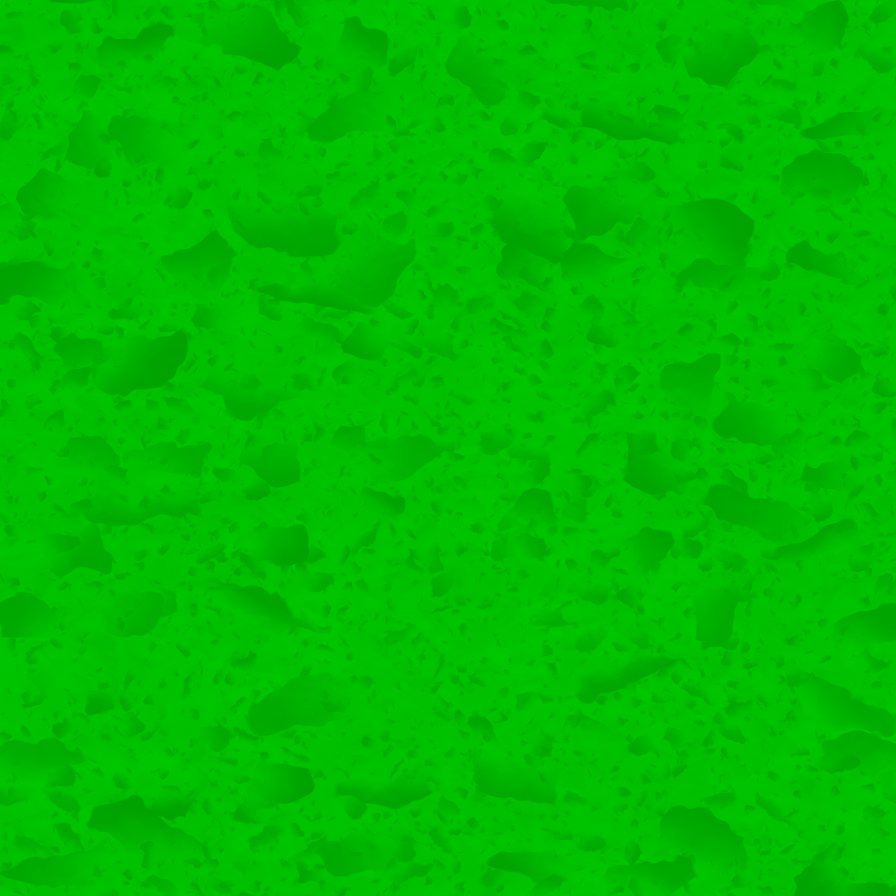
Write a WebGL 2 fragment shader that draws this texture.

```glsl
#version 300 es
precision highp float;
// Green terrazzo: a softly mottled ground strewn with flat, angular chips.
// Each chip layer is a jittered grid; every chip is a cut, rounded box that
// is dark and crisp on one side and fades into the ground on the other.
uniform vec2 u_resolution;
out vec4 fragColor;

float hash(vec2 p) {
  vec3 q = fract(vec3(p.xyx) * 0.1031);
  q += dot(q, q.yzx + 33.33);
  return fract((q.x + q.y) * q.z);
}

vec2 hash2(vec2 p) {
  return vec2(hash(p + 17.3), hash(p + 71.9));
}

float noise(vec2 p) {
  vec2 i = floor(p), f = fract(p);
  f = f * f * (3.0 - 2.0 * f);
  return mix(mix(hash(i), hash(i + vec2(1, 0)), f.x),
             mix(hash(i + vec2(0, 1)), hash(i + vec2(1, 1)), f.x), f.y);
}

float fbm(vec2 p) {
  float sum = 0.0, amp = 0.5;
  for (int i = 0; i < 5; i++) {
    sum += amp * noise(p);
    p = mat2(1.6, 1.2, -1.2, 1.6) * p + 5.7;
    amp *= 0.5;
  }
  return sum;
}

// Darkness of one layer of chips; halfSize is in canvas units.
float chips(vec2 p, vec2 cells, vec2 halfSize, float density, float tilt, float seed) {
  // Bend the outlines in proportion to the chip size
  vec2 w = p / halfSize.y;
  p += halfSize.y * 0.55 * (vec2(noise(w + seed), noise(w + seed + 40.0)) - 0.5);
  p += halfSize.y * 0.22 * (vec2(noise(w * 3.0 + seed), noise(w * 3.0 + seed + 80.0)) - 0.5);

  float pixel = 1.0 / u_resolution.y, dark = 0.0;
  vec2 home = floor(p * cells);
  for (int y = -1; y <= 1; y++) {
    for (int x = -1; x <= 1; x++) {
      vec2 cell = home + vec2(x, y), id = cell + seed * 13.0;
      if (hash(id) > density) continue;
      vec2 d = p - (cell + 0.15 + 0.7 * hash2(id)) / cells;
      float a = (hash(id + 3.1) - 0.5) * tilt;
      vec2 size = halfSize * mix(vec2(0.5, 0.55), vec2(1.25), hash2(id + 9.0));
      vec2 q = mat2(cos(a), -sin(a), sin(a), cos(a)) * d / size;

      // Rounded box with two random corners cut off
      vec2 c = abs(q);
      float shape = pow(dot(c * c, c) + 1e-6, 1.0 / 3.0) - 1.0;
      float cutA = hash(id + 5.0) * 6.283, cutB = cutA + 1.6 + 2.0 * hash(id + 6.0);
      shape = max(shape, dot(q, vec2(cos(cutA), sin(cutA))) - 0.72);
      shape = max(shape, dot(q, vec2(cos(cutB), sin(cutB))) - 0.8);
      float cover = smoothstep(pixel, -pixel, shape * size.y);

      // Shade across the chip towards its crisp side
      float b = hash(id + 8.0) * 6.283;
      float shade = smoothstep(-1.0, 0.75, dot(q, vec2(cos(b), sin(b))));
      dark = max(dark, cover * shade * mix(0.65, 1.0, hash(id + 2.0)));
    }
  }
  return dark;
}

void main() {
  vec2 p = gl_FragCoord.xy / u_resolution.y;

  // Chips from large stones down to fine grit
  float dark = chips(p, vec2(8, 11), vec2(0.056, 0.030), 0.74, 0.9, 1.0);
  dark = max(dark, 0.85 * chips(p, vec2(19, 25), vec2(0.021, 0.0115), 0.48, 1.6, 2.0));
  dark = max(dark, 0.85 * chips(p, vec2(40, 48), vec2(0.0095, 0.0058), 0.45, 2.6, 3.0));
  dark = max(dark, 0.7 * chips(p, vec2(75, 90), vec2(0.0048, 0.0028), 0.35, 3.1, 4.0));

  // Faint flakes and clouds in the ground
  float flakes = chips(p, vec2(30, 44), vec2(0.020, 0.009), 0.6, 1.8, 5.0);
  float cloud = fbm(p * vec2(22, 34)) - 0.48;
  float grain = fbm(p * vec2(90, 120) + 30.0) - 0.48;

  float green = 0.762 - 0.025 * flakes * (1.0 - dark);
  green -= (0.045 * cloud + 0.03 * grain) * (1.0 - 0.7 * dark);
  green -= 0.125 * dark;
  fragColor = vec4(0.0, green, 0.0, 1.0);
}
```
